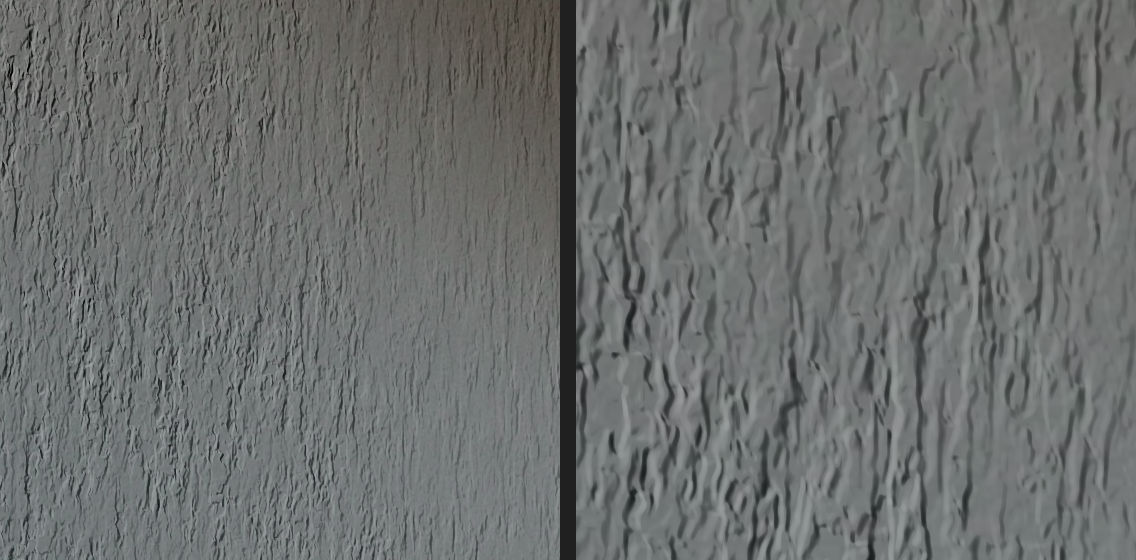
Left: the whole. Right: its middle third, enlarged.
Give the GLSL for this texture, as a WebGL 2 fragment shader.

```glsl
#version 300 es
precision highp float;
// Rough brushed plaster: vertical ridges and crumbs raised from stretched,
// warped noise, shaded by their slope toward a raking light. The relief fades
// to the right, and a soft colour wash darkens to brown at the top right.

uniform vec2 u_resolution;
out vec4 fragColor;

float hash(vec2 cell) {
    vec3 q = fract(vec3(cell.xyx) * vec3(0.1031, 0.1030, 0.0973));
    q += dot(q, q.yzx + 33.33);
    return fract((q.x + q.y) * q.z);
}

float valueNoise(vec2 p) {
    vec2 cell = floor(p);
    vec2 f = fract(p);
    vec2 w = f * f * (3.0 - 2.0 * f);
    float low = mix(hash(cell), hash(cell + vec2(1.0, 0.0)), w.x);
    float high = mix(hash(cell + vec2(0.0, 1.0)), hash(cell + vec2(1.0, 1.0)), w.x);
    return mix(low, high, w.y);
}

float fractalNoise(vec2 p, float falloff) {
    float sum = 0.0;
    float total = 0.0;
    float weight = 1.0;
    for (int i = 0; i < 3; i++) {
        sum += weight * valueNoise(p);
        total += weight;
        weight *= falloff;
        p = p * 1.93 + vec2(17.3, 41.7);
    }
    return sum / total;
}

// Lets ridges wander a little and frays their edges, more where coarse.
vec2 warp(vec2 p, float coarse) {
    float bend = valueNoise(p * vec2(16.0, 13.0)) - 0.5;
    float fray = valueNoise(p * vec2(120.0, 95.0) + 9.0) - 0.5;
    float amount = mix(0.45, 1.0, coarse);
    return p + amount * vec2(0.006 * bend + 0.005 * fray, 0.012 * fray);
}

// Height of long strokes, broken ridges and small crumbs.
float plasterHeight(vec2 p, float coarse) {
    vec2 q = warp(p, coarse);
    float strokes = fractalNoise(q * vec2(70.0, 11.0), 0.6);
    float ridges = fractalNoise(q * vec2(98.0, 36.0) + 53.0, 0.7);
    float crumbs = valueNoise(q * vec2(190.0, 130.0) + 91.0);
    float plateau = smoothstep(0.38, 0.56, strokes);
    float broken = smoothstep(0.36, 0.58, ridges);
    return plateau + mix(0.5, 0.9, coarse) * broken + mix(0.45, 0.6, coarse) * crumbs;
}

// Signed slope along the light direction.
float reliefSlope(vec2 p, float coarse) {
    vec2 stride = vec2(0.0014, -0.0010);
    return plasterHeight(p + stride, coarse) - plasterHeight(p - stride, coarse);
}

// Soft clip: gentle slopes stay flat, steep ones cast deep thin shadows.
float shadeFromSlope(float slope) {
    float lit = 0.085 * (1.0 - exp(-1.5 * max(slope - 0.08, 0.0)));
    float dark = 0.240 * (1.0 - exp(-1.5 * max(-slope - 0.14, 0.0)));
    return lit - dark + 0.035 * clamp(slope, -0.3, 0.3);
}

// Broad light falling over the wall.
vec3 wallColour(vec2 p) {
    vec3 bottom = mix(vec3(0.446, 0.470, 0.473), vec3(0.478, 0.495, 0.498), p.x);
    vec3 top = mix(vec3(0.436, 0.440, 0.434), vec3(0.432, 0.429, 0.414), p.x);
    vec3 wall = mix(bottom, top, smoothstep(0.1, 1.0, p.y));
    float corner = smoothstep(0.80, 2.05, p.x + p.y * 0.95 - 0.25 * (1.0 - p.y));
    return mix(wall, vec3(0.330, 0.305, 0.270), corner * corner);
}

void main() {
    vec2 p = gl_FragCoord.xy / u_resolution;

    // Roughness is strong on the left; smooth gaps break up the relief.
    float coarse = 1.0 - smoothstep(0.32, 0.82, p.x + 0.18 * (p.y - 0.5));
    float patches = fractalNoise(p * vec2(9.0, 6.0) + 5.0, 0.5);
    float gaps = smoothstep(0.25, 0.70, fractalNoise(p * vec2(38.0, 15.0) + 37.0, 0.6));
    float strength = mix(0.55, 1.15, coarse) * mix(0.55, 1.45, patches);
    strength *= mix(0.40, 1.55, gaps);

    float shade = shadeFromSlope(reliefSlope(p, coarse)) * strength;

    // Faint mottling in tone and hue.
    float grain = valueNoise(p * 250.0) - 0.5;
    float mottle = fractalNoise(p * vec2(34.0, 16.0) + 71.0, 0.6) - 0.5;
    float tint = valueNoise(p * 65.0 + 29.0) - 0.5;

    vec3 colour = wallColour(p) - 0.004;
    colour += shade + 0.028 * grain + 0.022 * mottle;
    colour += 0.014 * tint * vec3(1.0, -0.6, 0.3);
    fragColor = vec4(clamp(colour, 0.0, 1.0), 1.0);
}
```
